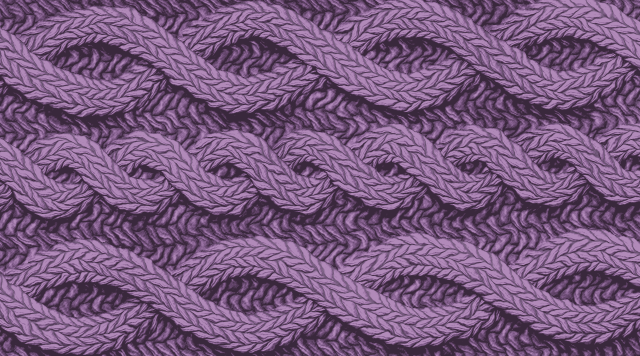
Write a Shadertoy shader that draws this texture.

```glsl
const vec3 DEEP  = vec3(0.225, 0.155, 0.235);
const vec3 SHADE = vec3(0.39, 0.27, 0.42);
const vec3 MID   = vec3(0.55, 0.40, 0.59);
const vec3 LIGHT = vec3(0.695, 0.54, 0.725);
const vec3 GROOVE = vec3(0.40, 0.325, 0.43);

const float PI = 3.14159265;
const float STITCH = 0.035;        // length of one knit stitch
const float STITCH_RELIEF = 0.015;
const float CROSS_LIFT = 0.030;    // how far the upper strand rises
const vec2  PURL = vec2(0.030, 0.054);
const float TILT = 0.02;
const float WARP = 0.014;
const float WOBBLE = 0.011;
const vec3  LIGHT_DIR = vec3(-0.30, 0.55, 0.78);
const float EPS = 0.0025;
const int   AA = 2;

float hash(vec2 p) {
    vec3 q = fract(vec3(p.xyx) * 0.1031);
    q += dot(q, q.yzx + 33.33);
    return fract((q.x + q.y) * q.z);
}

float cornerSlope(vec2 cell, vec2 offset) {
    float a = 2.0 * PI * hash(cell);
    return dot(vec2(cos(a), sin(a)), offset);
}

float gradientNoise(vec2 p) {
    vec2 i = floor(p), f = p - i;
    vec2 u = f * f * f * (f * (f * 6.0 - 15.0) + 10.0);
    vec2 r = vec2(1.0, 0.0);
    return mix(mix(cornerSlope(i, f), cornerSlope(i + r, f - r), u.x),
               mix(cornerSlope(i + r.yx, f - r.yx), cornerSlope(i + 1.0, f - 1.0), u.x), u.y);
}

vec2 noisePair(vec2 p) {
    return vec2(gradientNoise(p + 9.0), gradientNoise(p + 70.0));
}

// Rounded bit of plied yarn; a runs across it, c along it, both -1..1
float yarn(float a, float c, vec2 id) {
    float body = (1.0 - a * a) * (1.0 - 0.95 * c * c * c * c);
    float ply = 0.83 + 0.17 * sin(2.0 * PI * (0.8 * a + 1.1 * c + hash(id + 5.0)));
    return body * ply * (0.72 + 0.45 * hash(id));
}

// Knit columns: q.x counts stitches, q.y counts columns of Vs
float knit(vec2 q) {
    float side = fract(q.y) - 0.5;
    float u = q.x + 2.2 * abs(side) + 0.15 * sign(side);
    vec2 id = vec2(floor(u), floor(q.y * 2.0)) + 80.0;
    return yarn(2.0 * fract(u) - 1.0, 4.0 * abs(side) - 1.0, id);
}

// Purl ground: columns of short leaning bumps, unevenly staggered
float purl(vec2 p) {
    vec2 q = p / PURL;
    q.x += 0.55 * sin(PI * q.y);
    float column = floor(q.x);
    q.y += 0.5 * mod(column, 2.0) + 0.45 * hash(vec2(column + 60.0, 3.0));
    vec2 id = vec2(column, floor(q.y)) + 150.0;
    return yarn(2.0 * fract(q.x) - 1.0, 2.0 * fract(q.y) - 1.0, id);
}

// Two crossing strands; surface holds (height, stitch relief)
void cable(vec2 p, float centre, float period, float crest, float swing, float radius, inout vec2 surface) {
    float angle = PI * (p.x - crest) / period;
    float steepness = swing * PI / period;
    for (int i = 0; i < 2; i++) {
        float flip = float(2 * i - 1);
        float slope = -flip * steepness * sin(angle);
        float dy = p.y - centre - flip * swing * cos(angle);
        float stretch = 1.0 + slope * slope;
        float t = dy / (radius * sqrt(stretch));
        if (abs(t) > 1.0) continue;
        float foot = p.x + slope * dy / stretch;
        float relief = knit(vec2(1.12 * foot / STITCH + 13.0 * flip, t));
        float height = 0.9 * radius * sqrt(1.0 - t * t) + 0.010
                     - CROSS_LIFT * slope / steepness + STITCH_RELIEF * relief;
        if (height > surface.x) surface = vec2(height, relief);
    }
}

vec2 fabric(vec2 p) {
    float bump = purl(p);
    vec2 surface = vec2(STITCH_RELIEF * bump, bump);
    cable(p, 0.822, 0.440, 0.270, 0.104, 0.056, surface);
    cable(p, 0.503, 0.230, 0.176, 0.070, 0.051, surface);
    cable(p, 0.158, 0.475, 0.235, 0.106, 0.058, surface);
    return surface;
}

vec3 shadeWool(vec2 p) {
    vec2 w = p - vec2(0.0, TILT * p.x);
    w += WARP * noisePair(p * 6.0) + WOBBLE * noisePair(p * 24.0) + 0.003 * noisePair(p * 75.0);

    // Surface light and cast shadow
    vec2 s = fabric(w);
    vec2 grad = vec2(fabric(w + vec2(EPS, 0.0)).x, fabric(w + vec2(0.0, EPS)).x) - s.x;
    vec3 normal = normalize(vec3(-0.7 * grad / EPS, 1.0));
    float diffuse = max(dot(normal, normalize(LIGHT_DIR)), 0.0);
    float shadow = 0.6 * smoothstep(0.008, 0.05, fabric(w + vec2(-0.006, 0.016)).x - s.x)
                 + 0.4 * smoothstep(0.008, 0.06, fabric(w + vec2(-0.012, 0.036)).x - s.x);

    // Fibres and slow unevenness of the dye
    vec2 grain = vec2(p.x + p.y, p.y - p.x);
    float fibre = gradientNoise(grain * vec2(70.0, 170.0)) + 0.6 * gradientNoise(grain.yx * vec2(110.0, 210.0));
    float hair = smoothstep(0.035, 0.0, abs(gradientNoise(p * 17.0 + 30.0)));
    float elevation = smoothstep(0.0, 0.06, s.x);
    float tone = 0.42 * diffuse + 0.52 * pow(max(s.y, 0.0), 0.75) + 0.30 * elevation
               - 0.42 * shadow - 0.14 + 0.17 * fibre + 0.03 * hair + 0.14 * gradientNoise(p * 2.5);

    vec3 col = mix(DEEP, SHADE, smoothstep(0.16, 0.42, tone));
    col = mix(col, MID, smoothstep(0.40, 0.62, tone));
    col = mix(col, LIGHT, smoothstep(0.58, 0.82, tone));
    float groove = smoothstep(0.38, 0.08, s.y) * smoothstep(0.25, 0.48, tone);
    return mix(col, GROOVE * (0.65 + 0.45 * diffuse), 0.65 * groove);
}

void mainImage(out vec4 fragColor, in vec2 fragCoord) {
    vec3 sum = vec3(0.0);
    for (int i = 0; i < AA * AA; i++) {
        vec2 offset = (vec2(i % AA, i / AA) + 0.5) / float(AA) - 0.5;
        sum += shadeWool((fragCoord + offset) / iResolution.y);
    }
    fragColor = vec4(sum / float(AA * AA), 1.0);
}
```
